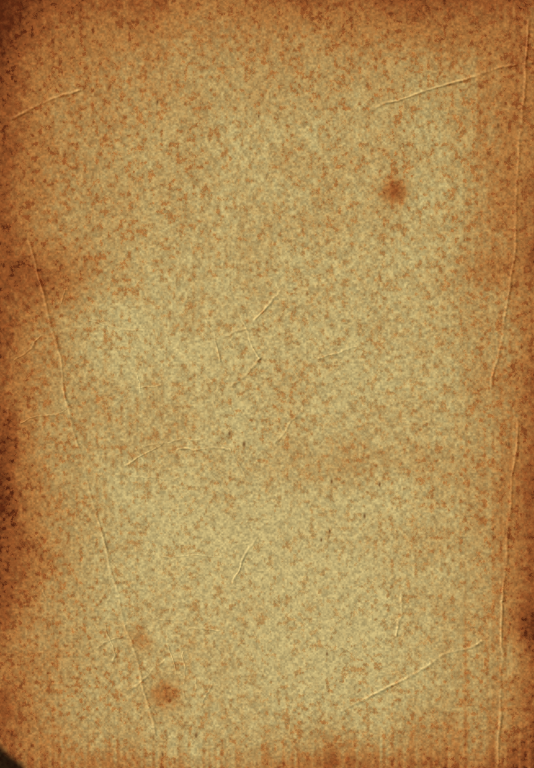
Give the GLSL for this texture, as a Shadertoy shader.

```glsl
// Draws an aged sheet of parchment with browned edges, stains, folds and cracks.

const int LINES = 11;

float hash(vec2 p) {
    return fract(sin(dot(p, vec2(12.9898, 78.233))) * 43758.5453);
}

float noise(vec2 p) {
    vec2 cell = floor(p), f = fract(p);
    f = f * f * (3.0 - 2.0 * f);
    float low = mix(hash(cell), hash(cell + vec2(1, 0)), f.x);
    float high = mix(hash(cell + vec2(0, 1)), hash(cell + vec2(1, 1)), f.x);
    return mix(low, high, f.y);
}

float fbm(vec2 p) {
    float sum = 0.0, amp = 0.5;
    for (int i = 0; i < 5; i++) {
        sum += amp * noise(p);
        p = mat2(1.6, 1.2, -1.2, 1.6) * p + 7.3;
        amp *= 0.5;
    }
    return sum / 0.97;
}

// Soft elliptical blot
float blot(vec2 p, vec2 centre, vec2 radius) {
    vec2 q = (p - centre) / radius;
    return exp(-dot(q, q));
}

float ridge(vec2 p, vec2 a, vec2 b, float width) {
    vec2 ab = b - a, ap = p - a;
    float t = clamp(dot(ap, ab) / dot(ab, ab), 0.0, 1.0);
    vec2 q = (ap - ab * t) / width;
    return exp(-dot(q, q));
}

// Embossed line: lit crest above a shaded lower-right side
float emboss(vec2 p, vec2 a, vec2 b, float width) {
    vec2 shade = width * vec2(-1.2, 1.0);
    return ridge(p, a, b, width) - 0.9 * ridge(p + shade, a, b, width);
}

float embossAll(vec2 p, vec4 lines[LINES], float width) {
    float sum = 0.0;
    for (int i = 0; i < LINES; i++) sum += emboss(p, lines[i].xy, lines[i].zw, width);
    return sum;
}

// Fine wrinkles scattered over a rectangle
float wrinkles(vec2 p, vec2 corner, vec2 size, float width) {
    float sum = 0.0;
    for (int i = 0; i < 34; i++) {
        float k = float(i) + 1.0;
        vec2 a = corner + size * vec2(hash(vec2(k, 1.7)), hash(vec2(k, 5.1)));
        float angle = 6.283 * hash(vec2(k, 9.4));
        float reach = mix(0.02, 0.09, hash(vec2(k, 3.2)));
        sum += emboss(p, a, a + reach * vec2(cos(angle), sin(angle)), width);
    }
    return sum;
}

// Small dark flecks, taller than wide
float flecks(vec2 p, float width) {
    float sum = 0.0;
    for (int i = 0; i < 16; i++) {
        float k = float(i) + 40.0;
        vec2 centre = vec2(width * hash(vec2(k, 2.3)), hash(vec2(k, 6.7)));
        float radius = mix(0.0014, 0.0028, hash(vec2(k, 8.8)));
        sum += blot(p, centre, radius * vec2(0.8, 1.6));
    }
    return sum;
}

vec3 paperColour(float age) {
    vec3 c = mix(vec3(0.76, 0.68, 0.45), vec3(0.71, 0.58, 0.35), smoothstep(0.0, 0.27, age));
    c = mix(c, vec3(0.67, 0.45, 0.23), smoothstep(0.2, 0.55, age));
    c = mix(c, vec3(0.57, 0.32, 0.15), smoothstep(0.5, 0.8, age));
    return mix(c, vec3(0.36, 0.16, 0.07), smoothstep(0.78, 1.15, age));
}

void mainImage(out vec4 fragColor, in vec2 fragCoord) {
    vec2 p = fragCoord / iResolution.y;
    float width = iResolution.x / iResolution.y;
    vec2 warp = vec2(fbm(p * 14.0), fbm(p * 14.0 + 31.0)) - 0.5;
    vec2 q = p + 0.04 * warp;

    // Browning that creeps in from the four edges
    float clean = (1.0 - 0.70 * exp(-max(q.x, 0.0) / 0.075))
                * (1.0 - 0.62 * exp(-max(width - q.x, 0.0) / 0.06))
                * (1.0 - 0.56 * exp(-max(1.0 - q.y, 0.0) / 0.075))
                * (1.0 - 0.50 * exp(-max(q.y, 0.0) / 0.04));
    float edge = 1.0 - clean;
    float age = 0.07 + edge + 0.05 * smoothstep(0.45, 0.85, p.y);
    age += (fbm(p * 7.0) - 0.5) * (0.25 + 0.2 * edge) + 0.14 * (fbm(p * 24.0) - 0.5);

    // Stains and broad discoloured patches
    age += 0.62 * blot(p + 0.01 * warp, vec2(0.514, 0.751), vec2(0.016));
    age += 0.30 * blot(q, vec2(0.07, 0.64), vec2(0.05, 0.045));
    age += 0.40 * blot(q, vec2(0.208, 0.095), vec2(0.018, 0.014));
    age += 0.22 * blot(q, vec2(0.182, 0.165), vec2(0.02));
    age += 0.17 * blot(q, vec2(0.46, 0.40), vec2(0.12, 0.028));
    age += 0.18 * blot(q, vec2(0.63, 0.65), vec2(0.05, 0.03));
    age += 0.24 * blot(q, vec2(0.0, 0.40), vec2(0.025, 0.10));
    age += 0.34 * blot(q, vec2(width, 0.17), vec2(0.025, 0.045));
    age += 0.12 * blot(q, vec2(0.0, 0.93), vec2(0.07, 0.1));
    age -= 0.22 * blot(q, vec2(width, 0.82), vec2(0.018, 0.15));

    // Speckle, fibres and vertical streaks
    float speckle = fbm(p * vec2(190.0, 170.0));
    age += 0.35 * (speckle - 0.5) + 0.16 * smoothstep(0.55, 0.8, speckle) * (0.5 + fbm(p * 9.0 + 4.0));
    float streak = noise(p * vec2(260.0, 7.0)) - 0.5;
    age += streak * (0.04 + 0.08 * smoothstep(0.56, 0.62, p.x) + 0.2 * smoothstep(0.05, 0.02, p.y));
    age += 0.3 * blot(p, vec2(0.606, 0.08), vec2(0.002, 0.25)) * noise(p * 90.0);
    vec3 colour = paperColour(age);
    float grain = noise(p * 470.0) + noise(p * 290.0 + 9.0) - 1.0;
    colour *= 1.0 + 0.17 * grain;

    // Long folds, central cracks and scattered wrinkles
    vec4 folds[LINES] = vec4[LINES](
        vec4(0.686, 0.974, 0.676, 0.779), vec4(0.676, 0.779, 0.667, 0.661),
        vec4(0.667, 0.661, 0.641, 0.499), vec4(0.672, 0.453, 0.655, 0.219),
        vec4(0.655, 0.219, 0.646, 0.0), vec4(0.036, 0.69, 0.102, 0.427),
        vec4(0.102, 0.427, 0.15, 0.238), vec4(0.15, 0.238, 0.198, 0.05),
        vec4(0.013, 0.846, 0.104, 0.883), vec4(0.482, 0.854, 0.67, 0.919),
        vec4(0.443, 0.073, 0.625, 0.167));
    vec4 cracks[LINES] = vec4[LINES](
        vec4(0.268, 0.582, 0.29, 0.523), vec4(0.294, 0.555, 0.319, 0.564),
        vec4(0.311, 0.58, 0.335, 0.53), vec4(0.335, 0.53, 0.306, 0.488),
        vec4(0.327, 0.576, 0.367, 0.618), vec4(0.232, 0.414, 0.297, 0.418),
        vec4(0.297, 0.418, 0.332, 0.371), vec4(0.41, 0.53, 0.464, 0.547),
        vec4(0.393, 0.466, 0.358, 0.427), vec4(0.523, 0.225, 0.516, 0.17),
        vec4(0.327, 0.3, 0.306, 0.24));
    float wear = 0.2 + 0.9 * noise(p * 35.0);
    float relief = 0.17 * embossAll(p + 0.018 * warp, folds, 0.0018);
    relief += 0.17 * embossAll(p + 0.028 * warp, cracks, 0.0014);
    relief += 0.12 * wrinkles(p + 0.04 * warp, vec2(0.0, 0.08), vec2(0.3, 0.56), 0.0012);
    colour += relief * wear * vec3(1.0, 0.85, 0.6);

    // Flecks and the worn lower-left corner
    colour = mix(colour, vec3(0.40, 0.25, 0.12), 0.7 * min(flecks(p, width), 1.0));
    colour *= mix(0.25, 1.0, smoothstep(0.015, 0.035, p.x + p.y + 0.02 * warp.x));
    fragColor = vec4(clamp(colour, 0.0, 1.0), 1.0);
}
```
